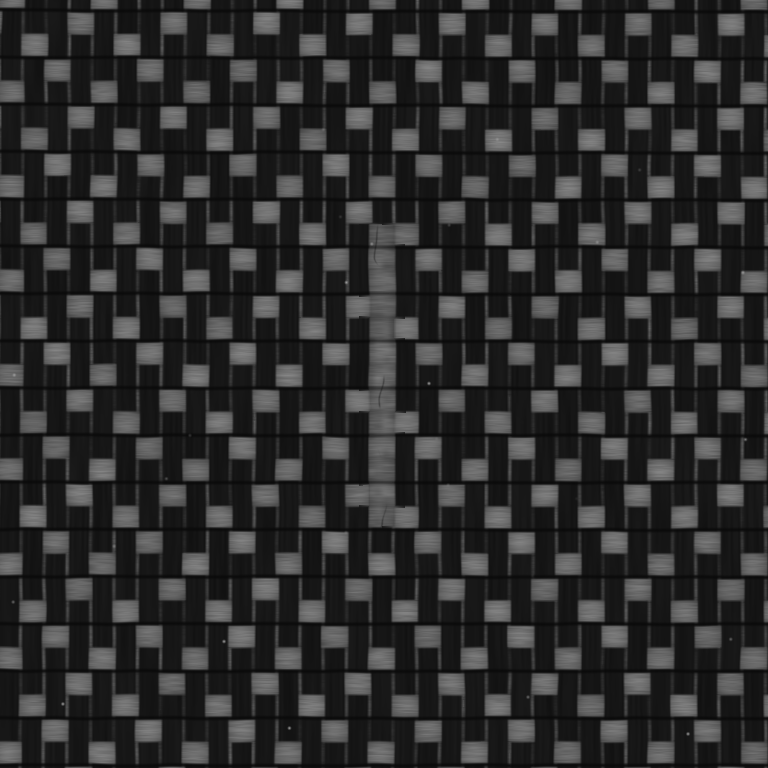
Write a WebGL 1 fragment shader that draws this texture.

```glsl
precision highp float;
// Worn black and grey satin weave: dark upright warp bands over pale horizontal
// weft, which surfaces once every four rows in each column. Row pairs are split
// by black seams, and one missing stretch of warp leaves the weft exposed.

uniform vec2 u_resolution;

const float COLUMNS = 33.1;          // warp bands across
const float PAIRS = 16.27;           // pairs of weft rows down
const float PAIR_OFFSET = 0.215;
const float GAP = 0.068;             // half the slit between bands, in columns
const float FLOAT_HALF = 0.475;      // half height of a surfacing weft, in rows
const float SEAM = 0.035;            // half the seam between pairs, in pairs
const float SOFTNESS = 0.07;         // edge blur, in columns
const float TORN_COLUMN = 16.0;
const float TORN_TOP = 0.291;
const float TORN_END = 0.687;
const float SPECK_GRID = 15.0;
const vec3 WARP = vec3(0.084);
const vec3 SEAM_BLACK = vec3(0.035);
const vec3 WEFT_DARK = vec3(0.31);
const vec3 WEFT_LIGHT = vec3(0.54);
const vec3 SPECK = vec3(0.62);

float hash(vec2 p) {
  vec3 q = fract(vec3(p.xyx) * 0.1031);
  q += dot(q, q.yzx + 33.33);
  return fract((q.x + q.y) * q.z);
}

float noise(vec2 p) {
  vec2 i = floor(p);
  vec2 f = fract(p);
  f = f * f * (3.0 - 2.0 * f);
  return mix(mix(hash(i), hash(i + vec2(1.0, 0.0)), f.x),
             mix(hash(i + vec2(0.0, 1.0)), hash(i + vec2(1.0, 1.0)), f.x), f.y);
}

// 1 inside, 0 outside a signed distance
float cover(float d, float soft) {
  return 1.0 - smoothstep(-soft, soft, d);
}

// Exposed part of the column that has lost its warp
float torn(float column, float y, float soft) {
  float middle = 0.5 * (TORN_TOP + TORN_END);
  float inside = cover(abs(y - middle) - 0.5 * (TORN_END - TORN_TOP), soft / COLUMNS);
  return inside * (1.0 - step(0.5, abs(column - TORN_COLUMN)));
}

// Where the weft surfaces: columns 0,1,2,3 use rows 3,1,2,0
float surfacing(float column, float row, float soft) {
  float m = mod(column, 4.0);
  float target = m < 0.5 ? 3.0 : (m > 2.5 ? 0.0 : m);
  float nudge = mod(target, 2.0) < 0.5 ? 0.04 : -0.03;
  float d = abs(mod(row - target - 0.5 - nudge + 2.0, 4.0) - 2.0);
  return cover(d - FLOAT_HALF, soft);
}

// Sparse bright dust
float dust(vec2 p) {
  vec2 g = p * SPECK_GRID;
  vec2 id = floor(g);
  vec2 spot = 0.2 + 0.6 * vec2(hash(id + 3.7), hash(id + 19.3));
  float strength = smoothstep(0.82, 1.0, hash(id + 51.0));
  return strength * cover(length(fract(g) - spot) - 0.022, 0.03);
}

void main() {
  vec2 p = gl_FragCoord.xy / u_resolution;
  p.y = 1.0 - p.y;
  float soft = max(SOFTNESS, COLUMNS / u_resolution.x);

  // Weave coordinates, with the cloth slightly skewed and bent
  float u = p.x * COLUMNS + 0.13 * p.y * (1.0 - p.x);
  float v = p.y * PAIRS - PAIR_OFFSET - 0.04 * p.x * (1.0 - p.y);
  u += 0.05 * (noise(vec2(u * 0.5, v * 1.5)) - 0.5);
  v += 0.025 * (noise(vec2(u * 0.8, v) + 40.0) - 0.5);
  float row = 2.0 * v;
  float column = floor(u);
  float x = u - column;
  float neighbour = column + (x < 0.5 ? -1.0 : 1.0);

  // Which weft is on top here, and the slits between warp bands
  float here = max(surfacing(column, row, soft), torn(column, p.y, soft));
  float beside = max(surfacing(neighbour, row, soft), torn(neighbour, p.y, soft));
  float slit = cover(0.5 - GAP - abs(x - 0.5), soft);
  slit = 1.0 - cover(abs(x - 0.5) - 0.5 + GAP, soft) * (1.0 - 0.0 * slit);
  float weft = max(here, slit * beside);
  float bare = max(torn(column, p.y, soft), slit * torn(neighbour, p.y, soft));

  // Warp: faint upright fibres
  float upright = noise(vec2(u * 9.0, v * 0.9));
  vec3 color = WARP * (0.78 + 0.3 * upright + 0.14 * hash(vec2(column, floor(v))));

  // Weft: horizontal fibres, a tone per cell and a rounded profile
  float owner = here >= beside ? column : neighbour;
  float tone = hash(vec2(owner + 7.0, floor(row) + 11.0));
  float fibre = noise(vec2(u * 1.3, v * 30.0)) * 0.6 + noise(vec2(u * 2.5, v * 62.0)) * 0.4;
  float across = u - owner - 0.5;
  float down = fract(row) - 0.5;
  float bulge = 1.0 - 0.55 * across * across - 0.7 * down * down;
  vec3 thread = mix(WEFT_DARK, WEFT_LIGHT, 0.2 + 0.3 * tone + 0.5 * fibre) * bulge;

  // Frayed hairs and dulled tone on the exposed weft
  float curl = 0.15 + 0.7 * noise(vec2(v * 2.3, 5.0));
  float hair = cover(abs(x - curl) - 0.02, 0.06) * smoothstep(0.4, 0.65, noise(vec2(v * 1.6, 23.0)));
  float smudge = noise(vec2(u * 3.0, v * 5.0) + 70.0);
  thread *= 1.0 - bare * (0.04 + 0.16 * smudge + 0.4 * hair);

  // Dim slivers of weft seen through the slits
  float edge = floor(u + 0.5);
  float glow = hash(vec2(edge + 31.0, floor(row) + 5.0));
  color = mix(color, thread * mix(0.35, 0.88, glow), slit);
  color = mix(color, thread, weft);

  // Seams between row pairs, fainter where warp is missing
  float seam = cover(abs(fract(v + 0.5) - 0.5) - SEAM, 0.5 * soft);
  color = mix(color, SEAM_BLACK, seam * (0.8 - 0.35 * bare));
  color = mix(color, SPECK, dust(p));
  gl_FragColor = vec4(color, 1.0);
}
```
